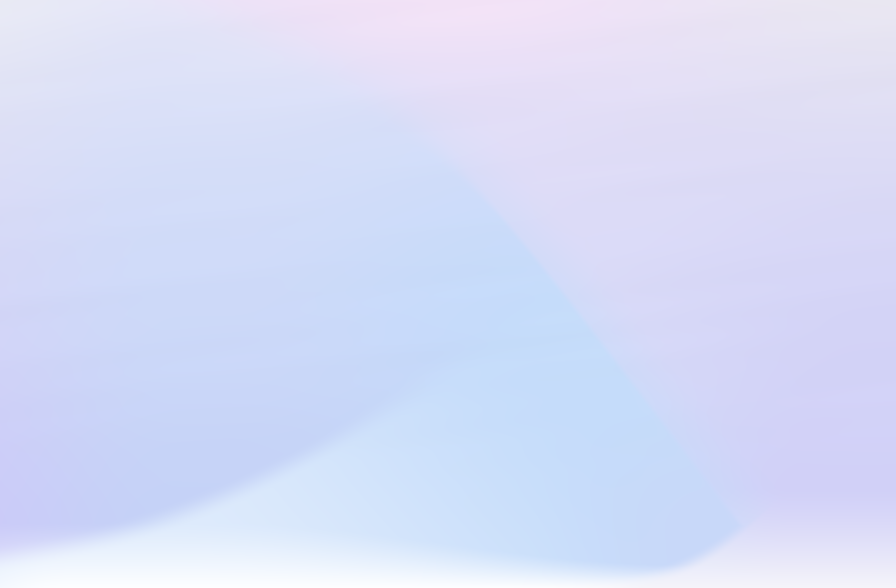
A Shadertoy shader for this background:

```glsl
// Soft pastel folds: a blue sheet on the left, a lavender backdrop on the right
// and a pale lower fold. Each layer is a smooth gradient, joined along curved
// edges, then finished with a pink glow, a white floor and faint streaks.

// Blue sheet: low, middle and high colours at its outer, inner and ridge sides
const vec3 OUTER_LOW  = vec3(0.80, 0.79, 0.975);
const vec3 OUTER_MID  = vec3(0.83, 0.835, 0.965);
const vec3 OUTER_HIGH = vec3(0.92, 0.925, 0.957);
const vec3 INNER_LOW  = vec3(0.77, 0.822, 0.967);
const vec3 INNER_MID  = vec3(0.805, 0.853, 0.975);
const vec3 INNER_HIGH = vec3(0.895, 0.90, 0.97);
const vec3 RIDGE_LOW  = vec3(0.765, 0.84, 0.975);
const vec3 RIDGE_MID  = vec3(0.77, 0.858, 0.98);
const vec3 RIDGE_HIGH = vec3(0.90, 0.88, 0.975);

// Lavender backdrop: near the ridge and at the far right
const vec3 NEAR_LOW  = vec3(0.805, 0.84, 0.975);
const vec3 NEAR_MID  = vec3(0.852, 0.857, 0.97);
const vec3 NEAR_HIGH = vec3(0.92, 0.88, 0.966);
const vec3 FAR_LOW   = vec3(0.817, 0.814, 0.97);
const vec3 FAR_MID   = vec3(0.832, 0.832, 0.967);
const vec3 FAR_HIGH  = vec3(0.915, 0.905, 0.945);

// Lower fold, glow and floor
const vec3 FOLD_PALE   = vec3(0.87, 0.92, 0.987);
const vec3 FOLD_BLUE   = vec3(0.773, 0.863, 0.98);
const vec3 FOLD_TIP    = vec3(0.785, 0.846, 0.976);
const vec3 PINK        = vec3(0.958, 0.89, 0.967);
const vec3 FLOOR_LEFT  = vec3(0.992, 0.996, 1.0);
const vec3 FLOOR_RIGHT = vec3(0.96, 0.957, 0.98);
const vec2 PINK_CENTRE = vec2(0.51, 1.02);
const vec2 PINK_SIZE   = vec2(0.20, 0.11);
const float STREAK_STRENGTH = 0.009;

float hash(vec2 p) {
    return fract(sin(dot(p, vec2(127.1, 311.7))) * 43758.5);
}

float noise(vec2 p) {
    vec2 cell = floor(p), f = fract(p);
    f = f * f * (3.0 - 2.0 * f);
    return mix(mix(hash(cell), hash(cell + vec2(1, 0)), f.x),
               mix(hash(cell + vec2(0, 1)), hash(cell + vec2(1, 1)), f.x), f.y);
}

// Three-stop vertical gradient with a gentle bend at mid height
vec3 ramp(vec3 low, vec3 mid, vec3 high, float y) {
    vec3 lower = mix(low, mid, smoothstep(0.08, 0.55, y));
    return mix(lower, high, pow(clamp((y - 0.45) / 0.55, 0.0, 1.0), 1.5));
}

// Horizontal position of the diagonal ridge at height y
float ridgeX(float y) {
    return 0.88 - 0.5 * y - 0.2 * pow(y, 8.0);
}

// Height of the lower fold's upper edge at x
float foldY(float x) {
    return 0.055 + 0.2 * x + 0.9 * x * x;
}

vec3 sheetColor(vec2 p) {
    vec3 outer = ramp(OUTER_LOW, OUTER_MID, OUTER_HIGH, p.y);
    vec3 inner = ramp(INNER_LOW, INNER_MID, INNER_HIGH, p.y);
    vec3 ridge = ramp(RIDGE_LOW, RIDGE_MID, RIDGE_HIGH, p.y);
    vec3 color = mix(outer, inner, smoothstep(-0.08, 0.20, p.x));
    return mix(color, ridge, smoothstep(0.25, 0.60, p.x));
}

vec3 foldColor(vec2 p) {
    vec3 color = mix(FOLD_PALE, FOLD_BLUE, smoothstep(0.22, 0.84, p.x + 0.6 * p.y));
    float tip = smoothstep(0.58, 0.80, p.x) * (1.0 - smoothstep(0.1, 0.35, p.y));
    return mix(color, FOLD_TIP, tip);
}

vec3 backdropColor(vec2 p) {
    vec3 near = ramp(NEAR_LOW, NEAR_MID, NEAR_HIGH, p.y);
    vec3 far = ramp(FAR_LOW, FAR_MID, FAR_HIGH, p.y);
    // The blue tint ends more abruptly low down
    float start = mix(0.76, 0.55, smoothstep(0.1, 0.6, p.y));
    float end = mix(0.88, 1.0, smoothstep(0.1, 0.6, p.y));
    vec3 color = mix(near, far, smoothstep(start, end, p.x));
    float haze = clamp(1.0 - p.y / 0.17, 0.0, 1.0);
    return mix(color, FLOOR_RIGHT, pow(haze, 1.3));
}

void mainImage(out vec4 fragColor, in vec2 fragCoord) {
    vec2 p = fragCoord / iResolution.xy;

    // Blue sheet with the pale fold tucked under it
    float foldSoft = mix(0.020, 0.045, smoothstep(0.35, 0.6, p.x));
    float fold = 1.0 - smoothstep(-1.5 * foldSoft, foldSoft, p.y - foldY(p.x));
    vec3 color = mix(sheetColor(p), foldColor(p), fold);

    // White floor, thinning toward the right
    float floorHeight = mix(0.11, 0.04, smoothstep(0.25, 0.75, p.x));
    float floorGlow = pow(clamp(1.0 - p.y / floorHeight, 0.0, 1.0), 1.2);
    color = mix(color, FLOOR_LEFT, floorGlow * smoothstep(-0.15, 0.08, p.x));

    // Backdrop: a crisp ridge line with a softer fade beyond it
    float fromRidge = p.x - ridgeX(p.y);
    float ridgeSoft = 0.005 + 0.075 * smoothstep(0.62, 1.0, p.y);
    float crisp = smoothstep(-ridgeSoft, ridgeSoft, fromRidge);
    float fade = smoothstep(-0.02, 0.07 + ridgeSoft, fromRidge);
    float beyond = mix(crisp, fade, 0.5);

    // Rounded lower edge of the tip
    float tipY = 0.005 + 0.105 * pow(max(p.x - 0.6, 0.0) / 0.23, 3.0);
    float under = 1.0 - smoothstep(-0.022, 0.012, p.y - tipY);
    under *= smoothstep(0.58, 0.72, p.x);
    color = mix(color, backdropColor(p), max(beyond, under));

    // Pink light from the top edge
    vec2 toPink = (p - PINK_CENTRE) / PINK_SIZE;
    color = mix(color, PINK, 0.9 * exp(-dot(toPink, toPink)));

    // Faint sweeping streaks
    float streak = noise(vec2(4.0 * p.x, 30.0 * p.y - 6.0 * p.x)) - 0.5;
    color += STREAK_STRENGTH * streak * smoothstep(0.1, 0.4, p.y);

    fragColor = vec4(clamp(color, 0.0, 1.0), 1.0);
}
```
